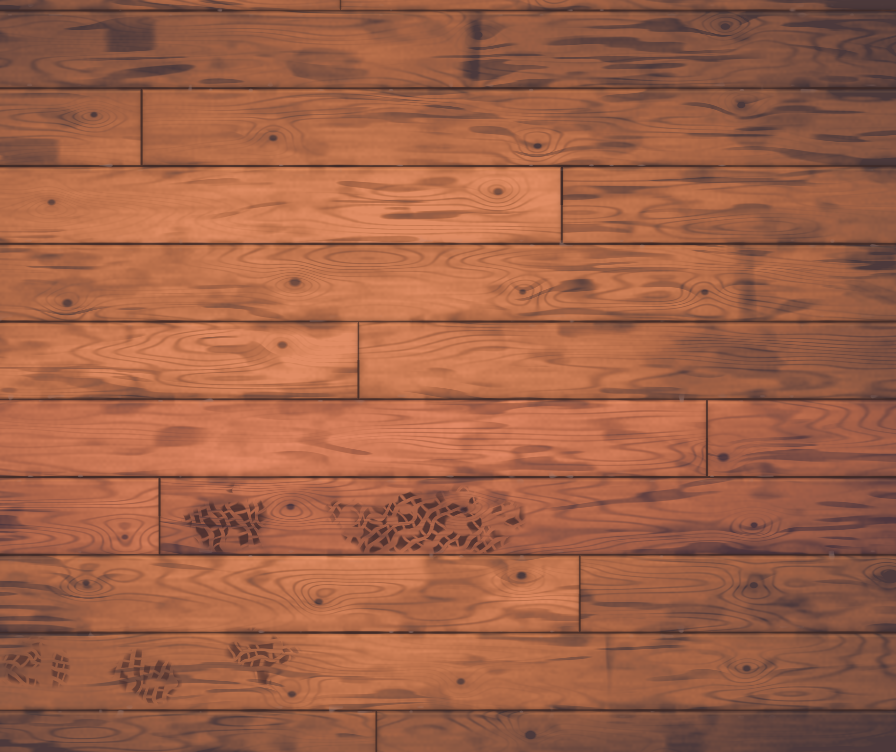
This texture is drawn by a Shadertoy shader. Its source:

```glsl
// Worn wooden floorboards in staggered rows, with knots, grain and dark boot marks.

#define ROW_PITCH 0.1034
#define FIRST_SEAM 0.014
#define SEAM_WIDTH 0.0011
#define KNOT_SPACING 0.27
#define RING_COUNT 19.0
#define BASE_TONE 0.95
#define VIGNETTE 1.32
#define TREAD_SIZE 0.014

const vec3 UMBER = vec3(0.30, 0.225, 0.23);
const vec3 RUST = vec3(0.59, 0.365, 0.265);
const vec3 HONEY = vec3(0.88, 0.55, 0.39);
const vec3 SEAM = vec3(0.24, 0.16, 0.15);
const vec3 SOOT = vec3(0.27, 0.17, 0.17);

float hash(vec2 p) {
    return fract(sin(dot(p, vec2(127.1, 311.7))) * 43758.5453);
}

float noise(vec2 p) {
    vec2 i = floor(p), f = fract(p);
    f = f * f * (3.0 - 2.0 * f);
    return mix(mix(hash(i), hash(i + vec2(1, 0)), f.x),
               mix(hash(i + vec2(0, 1)), hash(i + vec2(1, 1)), f.x), f.y);
}

float fbm(vec2 p) {
    return 0.55 * noise(p) + 0.30 * noise(p * 2.1 + 7.3) + 0.15 * noise(p * 4.3 + 3.1);
}

// Distance to the knot of this cell (x) and its radius (y)
vec2 knot(float x, float across, float row) {
    vec2 cell = vec2(floor(x / KNOT_SPACING), row);
    float knotX = (cell.x + 0.25 + 0.5 * hash(cell + 3.7)) * KNOT_SPACING;
    float knotY = 0.2 + 0.6 * hash(cell + 9.2);
    float d = length(vec2((x - knotX) * 0.75, (across - knotY) * ROW_PITCH));
    float present = step(0.42, hash(cell + 5.4));
    return vec2(mix(1.0, d, present), mix(0.003, 0.007, hash(cell + 1.6)));
}

// Smudged blocks of boot tread: three prints low down, two heavy ones above
float bootMarks(vec2 p) {
    float marks = 0.0;
    vec2 wobble = vec2(noise(p * 55.0), noise(p * 55.0 + 8.0));
    for (int n = 0; n < 5; n++) {
        float i = float(n), upper = step(2.5, i);
        vec2 centre = mix(vec2(0.04 + 0.155 * i, 0.115 + 0.012 * sin(i * 4.0)),
                          vec2(0.31 + 0.26 * (i - 3.0), 0.306), upper);
        vec2 radius = mix(vec2(0.046, 0.037), vec2(0.06 + 0.08 * (i - 3.0), 0.048), upper);
        vec2 d = p - centre;
        float area = 1.0 - smoothstep(0.7, 1.0, length(d / radius) + 0.6 * (noise(p * 45.0) - 0.5));
        float angle = 0.4 + 1.3 * i;
        vec2 g = mat2(cos(angle), sin(angle), -sin(angle), cos(angle)) * d / TREAD_SIZE;
        g += 1.1 * wobble;
        g.x += 0.5 * mod(floor(g.y), 2.0);
        vec2 block = abs(fract(g) - 0.5);
        float tread = 1.0 - smoothstep(0.22, 0.36, max(block.x * 0.8, block.y));
        float worn = smoothstep(0.30, 0.50, noise(p * 65.0 + i * 5.0));
        marks = max(marks, area * (0.8 * tread * worn + 0.18) * mix(0.8, 1.0, upper));
    }
    return marks;
}

void mainImage(out vec4 fragColor, in vec2 fragCoord) {
    vec2 uv = fragCoord / iResolution.xy;
    vec2 p = fragCoord / iResolution.y;
    float pixel = 1.0 / iResolution.y;

    // Rows count downward; the stagger of the joints recurs every five rows
    float rowPos = (1.0 - p.y - FIRST_SEAM) / ROW_PITCH + 1.0;
    float row = floor(rowPos), across = fract(rowPos), k = mod(row, 5.0);
    bool whole = k > 3.5 || row == 1.0;
    float joint = fract(0.38 + 0.385 * k + 0.08 * step(2.5, k) + 0.004 * row);
    float side = whole ? 0.0 : step(joint, uv.x);
    vec2 seed = vec2(row * 7.0 + side * 3.0, row * 13.0 + side * 5.0);

    // Growth rings are contours of stretched noise that bulge around knots
    vec2 kn = knot(p.x, across, row);
    float bulge = exp(-kn.x * kn.x / 0.0005);
    float growth = fbm(vec2(p.x * 2.0, across * 1.4) + seed) + 0.18 * bulge;
    float rings = pow(0.5 + 0.5 * sin(6.2832 * RING_COUNT * growth), 4.0);
    float ringFade = smoothstep(0.3, 0.65, noise(p * vec2(5.0, 18.0) + seed));
    float fibre = noise(p * vec2(18.0, 210.0) + seed);
    float streak = smoothstep(0.56, 0.74, noise(vec2(p.x * 17.0, p.y * 150.0 + growth * 14.0) + seed));
    float streakFade = smoothstep(0.42, 0.64, fbm(p * vec2(4.0, 20.0) + seed + 20.0));

    // Board tone, lighter towards the middle of the floor
    vec2 off = uv - vec2(0.43, 0.50);
    float tone = BASE_TONE - VIGNETTE * dot(off, off);
    tone -= 0.085 * cos(2.2 * (row - 7.0));
    tone += 0.10 * (hash(seed) - 0.5) - 0.06 * side;
    tone += 0.32 * (fbm(p * vec2(4.0, 15.0) + seed) - 0.5);
    tone -= 0.20 * rings * (0.2 + 0.8 * ringFade) * (0.5 + fibre);
    tone += 0.12 * (fibre - 0.5) + 0.05 * (noise(p * 230.0) - 0.5);
    tone -= 0.30 * streak * streakFade;

    // Stains: blotches, grime at board edges, and a smear across each whole board
    float edge = min(across, 1.0 - across) * ROW_PITCH;
    float blotch = smoothstep(0.58, 0.74, fbm(p * vec2(12.0, 26.0) + 40.0));
    float grime = exp(-edge / 0.006) * smoothstep(0.40, 0.70, noise(p * vec2(45.0, 30.0)));
    float smearX = fract(0.53 + 0.768 * (row - 1.0));
    float smear = whole ? exp(-pow((uv.x - smearX) / 0.010, 2.0)) : 0.0;
    smear *= smoothstep(0.25, 0.65, noise(p * vec2(90.0, 22.0)));
    tone -= 0.20 * blotch * (0.3 + 1.2 * fibre) + 0.24 * grime + 0.28 * smear;

    // Knots: dark core with a softer halo
    float core = 1.0 - smoothstep(kn.y * 0.5, kn.y + pixel, kn.x);
    float halo = exp(-kn.x * kn.x / (kn.y * kn.y * 4.0));
    tone -= 0.45 * core + 0.14 * halo;

    // Tone to wood colour, rosier around the sixth and seventh rows
    tone = clamp(tone, 0.0, 1.0);
    vec3 color = mix(UMBER, RUST, min(tone * 2.0, 1.0));
    color = mix(color, HONEY, pow(vec3(max(tone * 2.0 - 1.0, 0.0)), vec3(1.0, 1.25, 2.0)));
    color += exp(-pow(row - 6.5, 2.0)) * vec3(0.015, -0.012, 0.015);
    color = mix(color, SOOT, 0.85 * bootMarks(p) * smoothstep(0.0, 0.006, edge));

    // Thin, uneven seams and end joints, with a lit bevel beside the dark gap
    float jointGap = whole ? 1.0 : abs(uv.x - joint) * iResolution.x / iResolution.y;
    float seamId = floor(rowPos + 0.5) * 4.0;
    float wear = noise(vec2(p.x * 9.0, seamId)) * 0.6 + noise(vec2(p.x * 60.0, seamId)) * 0.4;
    float gap = min(edge, jointGap);
    float width = SEAM_WIDTH * (0.6 + 0.8 * wear);
    float bevel = exp(-pow((across * ROW_PITCH - 0.0045) / 0.0015, 2.0));
    color += 0.07 * bevel * vec3(1.0, 0.7, 0.3);
    color *= 1.0 - 0.20 * exp(-gap / 0.003);
    float line = 1.0 - smoothstep(width - 0.5 * pixel, width + 0.8 * pixel, gap);
    color = mix(color, SEAM, line * mix(0.55, 1.0, wear));

    // Pale scuffs scattered along the seams
    float scuff = smoothstep(0.84, 0.95, noise(p * vec2(75.0, 150.0))) * exp(-edge / 0.004);
    color = mix(color, vec3(0.66, 0.53, 0.50), 0.5 * scuff);
    fragColor = vec4(color, 1.0);
}
```
